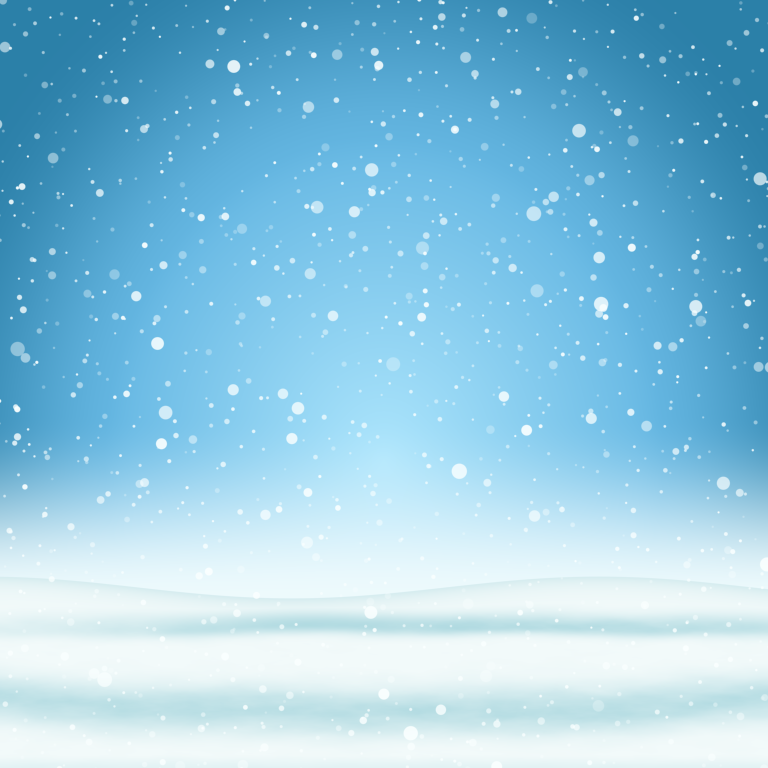
This background is drawn by a Shadertoy shader. Its source:

```glsl
#define SKY_CORE vec3(0.68, 0.90, 0.99)
#define SKY_MID vec3(0.40, 0.72, 0.89)
#define SKY_RIM vec3(0.17, 0.50, 0.66)
#define MIST vec3(0.93, 0.98, 0.99)
#define SNOW_LIT vec3(0.95, 0.98, 0.98)
#define SNOW_SHADE vec3(0.66, 0.84, 0.87)
#define FLAKE_LAYERS 6
#define FLAKE_CHANCE 0.46
#define FLAKE_RADIUS 0.0092
#define FLAKE_GRID 9.0

vec2 hash2(vec2 p) {
    vec3 q = fract(p.xyx * vec3(0.1031, 0.1030, 0.0973));
    q += dot(q, q.yzx + 33.33);
    return fract((q.xx + q.yz) * q.zy);
}

float cornerSlope(vec2 cell, vec2 offset) {
    return dot(hash2(cell + 40.0) * 2.0 - 1.0, offset);
}

float gradientNoise(vec2 p) {
    vec2 i = floor(p), f = p - i;
    vec2 u = f * f * f * (f * (f * 6.0 - 15.0) + 10.0);
    vec2 e = vec2(1.0, 0.0);
    return mix(mix(cornerSlope(i, f), cornerSlope(i + e, f - e), u.x),
               mix(cornerSlope(i + e.yx, f - e.yx), cornerSlope(i + 1.0, f - 1.0), u.x), u.y);
}

float fbm(vec2 p) {
    float sum = 0.0, gain = 0.5;
    for (int i = 0; i < 4; i++) {
        sum += gain * gradientNoise(p);
        p = p * 2.03 + 7.1;
        gain *= 0.5;
    }
    return sum;
}

float bell(float x, float width) {
    return exp(-x * x / (width * width));
}

// Radial blue glow sinking into pale mist
vec3 skyColor(vec2 uv) {
    float d = length((uv - vec2(0.5, 0.4)) * vec2(1.1, 0.95));
    vec3 col = mix(SKY_CORE, SKY_MID, clamp(d / 0.4, 0.0, 1.0));
    col = mix(col, SKY_RIM, smoothstep(0.35, 0.7, d));
    return mix(col, MIST, smoothstep(0.46, 0.22, uv.y));
}

float hillHeight(float x) {
    return 0.235 + 0.0142 * cos(7.854 * (x - 0.78));
}

// Snow field with two soft shaded hollows and icy streaks
vec3 snowColor(vec2 uv, float depth) {
    float side = abs(uv.x - 0.5) * 2.0;
    float grain = fbm(uv * vec2(14.0, 55.0));
    float drift = 0.012 * gradientNoise(uv * vec2(4.0, 9.0));

    float y = uv.y + drift;
    float farY = y - 0.181;
    float farBand = bell(farY, farY > 0.0 ? 0.018 : 0.011);
    farBand *= mix(0.35, 0.85, smoothstep(0.0, 0.4, uv.x)) * (1.0 - 0.25 * side * side);
    float nearBand = 0.75 * bell(y - 0.073 - 0.018 * side * side, 0.028);
    float crest = 0.4 * exp(-depth / 0.013);
    float base = 0.25 * smoothstep(0.02, -0.005, uv.y);

    float shade = max(max(farBand, nearBand), max(crest, base));
    shade += grain * (0.08 + 0.4 * max(farBand, nearBand)) * smoothstep(0.02, 0.06, depth);
    return mix(SNOW_LIT, SNOW_SHADE, clamp(shade, 0.0, 1.0));
}

// Coverage of one layer of round flakes, one candidate per cell
float flakeLayer(vec2 p, float grid, float radius, float seed, float pixel) {
    float angle = 0.4 + seed * 1.3;
    vec2 q = mat2(cos(angle), sin(angle), -sin(angle), cos(angle)) * p * grid + 60.0;
    vec2 cell = floor(q);
    vec2 look = hash2(cell + seed * 17.0);
    vec2 center = mix(vec2(0.12), vec2(0.88), hash2(cell + seed * 31.0 + 5.0));
    float size = radius * mix(0.72, 1.1, fract(look.y * 7.3));
    float dist = length(q - cell - center) / grid;
    float disc = smoothstep(size + pixel, size - pixel, dist);
    return disc * step(look.x, FLAKE_CHANCE) * mix(0.25, 0.95, look.y);
}

void mainImage(out vec4 fragColor, in vec2 fragCoord) {
    vec2 uv = fragCoord / iResolution.xy;
    vec2 p = fragCoord / iResolution.y;
    float pixel = 0.8 / iResolution.y;

    // Sky behind the hill
    float depth = hillHeight(uv.x) - uv.y;
    vec3 col = mix(skyColor(uv), snowColor(uv, max(depth, 0.0)),
                   smoothstep(-pixel, pixel, depth));

    // Falling snow, from large sparse flakes to small dense ones
    for (int i = 0; i < FLAKE_LAYERS; i++) {
        float k = float(i);
        float flake = flakeLayer(p, FLAKE_GRID * pow(1.32, k), FLAKE_RADIUS * pow(0.72, k), k, pixel);
        col = mix(col, vec3(0.98, 1.0, 1.0), flake);
    }

    fragColor = vec4(col, 1.0);
}
```
